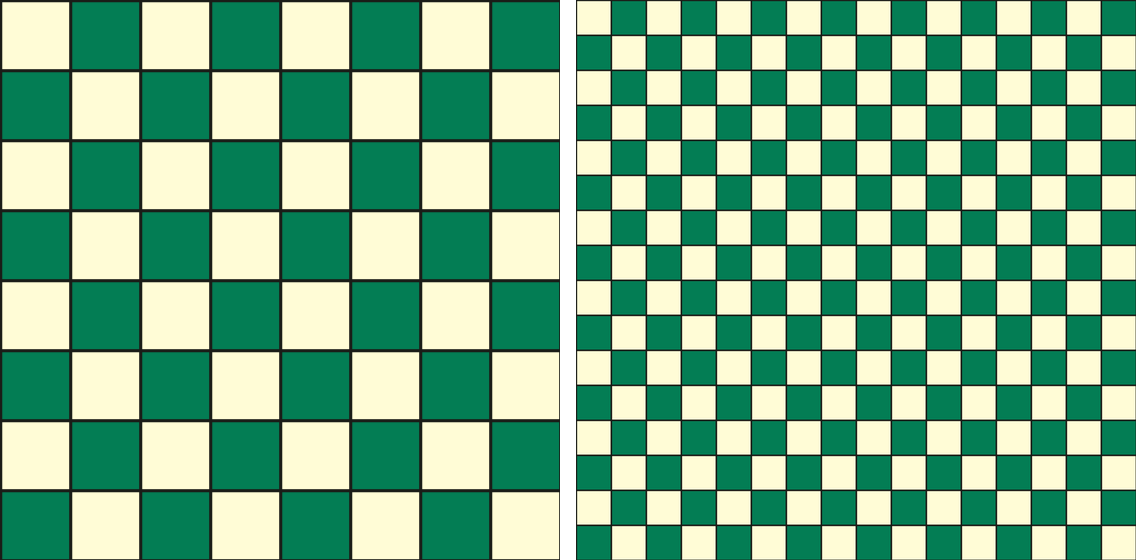
Left, the tile; right, the same tile 2 across and 2 down.
Write a Shadertoy shader that draws this pattern.

```glsl
// Green and cream checkerboard, eight squares each way, ruled with thin dark lines.
// Cell parity picks the fill; distance to the nearest cell border draws the grid.
// A whole, even number of cells makes both pairs of edges tile.

#define CELLS 8.0                       // squares across and down
#define LINE_WIDTH 0.044                // in cell widths
#define GRID_SHIFT vec2(0.0104, -0.0104) // in cell widths
#define GREEN vec3(0.01, 0.49, 0.33)
#define CREAM vec3(1.00, 0.99, 0.84)
#define INK vec3(0.10, 0.11, 0.09)

// Fill of a square: even cells green, odd cells cream
vec3 squareColor(vec2 cell) {
    return mix(GREEN, CREAM, mod(cell.x + cell.y, 2.0));
}

// Antialiased coverage of the grid lines
float gridCoverage(vec2 grid, vec2 pixel) {
    vec2 borderDist = 0.5 - abs(fract(grid) - 0.5);
    vec2 lines = clamp((0.5 * LINE_WIDTH - borderDist) / pixel + 0.5, 0.0, 1.0);
    return 1.0 - (1.0 - lines.x) * (1.0 - lines.y);
}

void mainImage(out vec4 fragColor, in vec2 fragCoord) {
    vec2 grid = fragCoord / iResolution.xy * CELLS - GRID_SHIFT;
    vec2 pixel = CELLS / iResolution.xy;

    vec3 color = squareColor(floor(grid));
    color = mix(color, INK, gridCoverage(grid, pixel));
    fragColor = vec4(color, 1.0);
}
```
